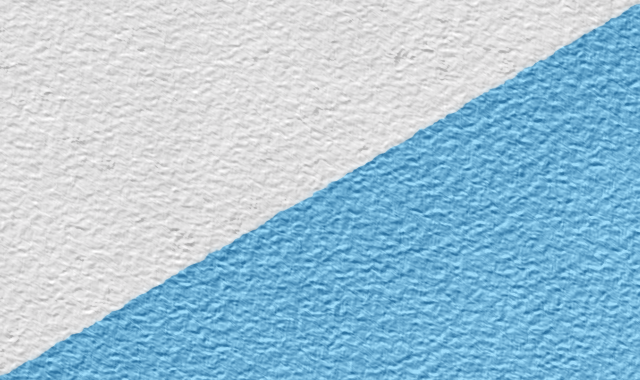
Reproduce this texture procedurally as a Shadertoy shader.

```glsl
float hash(vec2 cell) {
    return fract(sin(dot(cell, vec2(127.1, 311.7))) * 43758.55);
}

float noise(vec2 p) {
    vec2 cell = floor(p), f = fract(p);
    f = f * f * (3.0 - 2.0 * f);
    return mix(mix(hash(cell), hash(cell + vec2(1, 0)), f.x),
               mix(hash(cell + vec2(0, 1)), hash(cell + vec2(1, 1)), f.x), f.y);
}

// Plaster height: short crumbly grains, a little wider than tall
float plaster(vec2 p) {
    p += 0.008 * (vec2(noise(p * 45.0), noise(p * 45.0 + 71.0)) - 0.5);
    vec2 q = vec2(p.x - 0.1 * p.y, p.y + 0.18 * p.x) * vec2(64, 92);
    float height = 0.0, weight = 0.6;
    for (int i = 0; i < 3; i++) {
        height += weight * noise(q);
        q = mat2(0.8, 0.6, -0.6, 0.8) * q * 1.75 + 17.3;
        weight *= 0.5;
    }
    return height;
}

void mainImage(out vec4 fragColor, in vec2 fragCoord) {
    vec2 p = fragCoord / iResolution.y;

    // Relief lit from the upper left
    float relief = 6.5 * (plaster(p) - plaster(p + vec2(-0.003, 0.006)));
    float mottling = noise(p * 9.0) + 0.5 * noise(p * 21.0 + 5.0) - 0.75;

    // Signed distance to the diagonal paint edge, positive on the white side
    float edge = (p.y - 0.007 - 0.586 * p.x) / length(vec2(1.0, 0.586));
    edge += 0.006 * (noise(p * 38.0) - 0.5) + 0.006 * (noise(p * 95.0) - 0.5);

    // White wall with sparse dark pits
    float whiteShade = 0.872 + 0.036 * relief - 0.012 * max(-relief, 0.0) + 0.018 * mottling;
    float pits = smoothstep(0.74, 0.95, noise(p * vec2(24, 38) + 40.0));
    whiteShade -= 0.09 * pits * smoothstep(0.1, 1.2, -relief);
    vec3 white = whiteShade * vec3(1.0, 0.998, 1.0);

    // Blue paint, deeper beside the edge and paler toward the lower right
    float tone = 0.58 + 0.36 * relief + 0.1 * mottling;
    tone += 0.12 * smoothstep(0.0, 0.6, -edge) - 0.2 * exp(edge * 32.0) * step(edge, 0.0);
    vec3 blue = mix(vec3(0.26, 0.53, 0.70), vec3(0.53, 0.78, 0.91), clamp(tone, -0.3, 1.35));

    // Soft boundary with a faint blue stain
    float softness = max(0.003, 0.8 / iResolution.y);
    vec3 color = mix(blue, white, smoothstep(-softness, softness, edge));
    float stain = exp(-abs(edge - 0.003) * 260.0);
    color = mix(color, vec3(0.62, 0.79, 0.88), 0.25 * stain);

    fragColor = vec4(clamp(color, 0.0, 1.0), 1.0);
}
```
